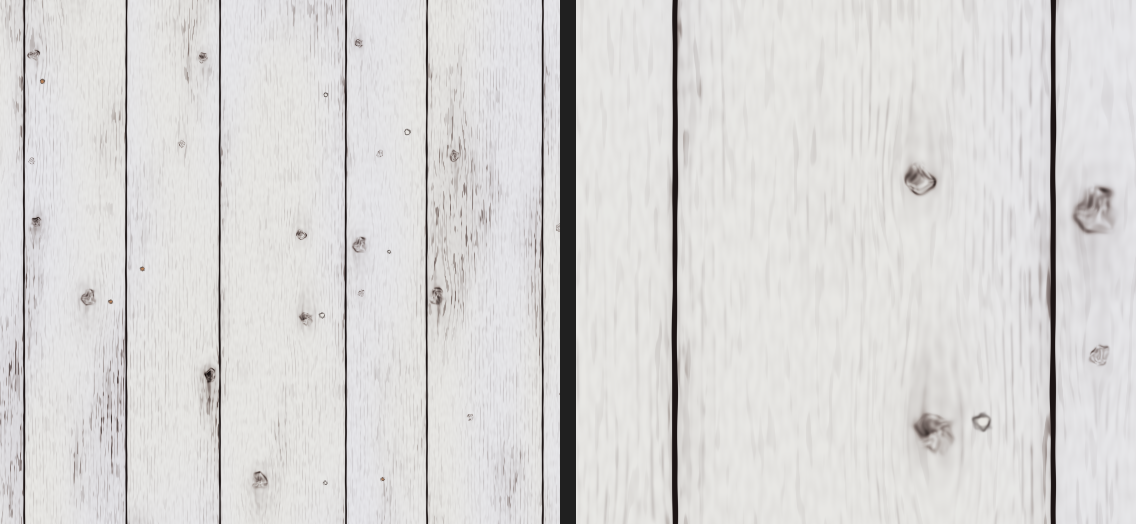
Left, the full canvas; right, a detail of the centre.
A Shadertoy shader for this texture:

```glsl
// Whitewashed vertical planks: seven boards split by thin dark gaps, with worn
// paint, knots and rusty nails. Every layer adds to one "darkness" value, which
// a colour ramp turns from chalk white to near black; grain bends around knots.

const float TAU = 6.2831853;
const float GAP = 0.0016;          // half width of the gap between boards
const float KNOT_CELL = 0.16;      // one possible knot per cell of a board
const float NAIL_CELL = 0.31;      // one possible nail per cell of a board
const int BOARDS = 7;
const float EDGES[8] = float[8](-0.12, 0.046, 0.241, 0.4195, 0.660, 0.8145, 1.0355, 1.20);
const vec3 RAMP[6] = vec3[6](
    vec3(0.908, 0.908, 0.908), vec3(0.82, 0.81, 0.81), vec3(0.70, 0.67, 0.66),
    vec3(0.51, 0.46, 0.45), vec3(0.30, 0.26, 0.25), vec3(0.11, 0.08, 0.08));
const vec3 WARM = vec3(1.0, 0.997, 0.985);
const vec3 COOL = vec3(0.992, 0.992, 1.008);
const vec3 RUST = vec3(0.72, 0.45, 0.25);
const vec3 PAINT = vec3(0.91, 0.90, 0.88);

vec2 hash2(vec2 cell) {
    uvec2 v = uvec2(ivec2(cell)) * 1664525u + 1013904223u;
    v.x += v.y * 1664525u;
    v.y += v.x * 1664525u;
    v ^= v >> 16u;
    v.x += v.y * 1664525u;
    v.y += v.x * 1664525u;
    v ^= v >> 16u;
    return vec2(v & 65535u) / 65535.0;
}

float slope(vec2 cell, vec2 offset) {
    float a = TAU * hash2(cell).x;
    return dot(vec2(cos(a), sin(a)), offset);
}

// Gradient noise, about -0.7 to 0.7
float noise(vec2 p) {
    vec2 i = floor(p), f = p - i, o = vec2(1.0, 0.0);
    vec2 u = f * f * f * (f * (f * 6.0 - 15.0) + 10.0);
    return mix(mix(slope(i, f), slope(i + o, f - o), u.x),
               mix(slope(i + o.yx, f - o.yx), slope(i + o.xx, f - o.xx), u.x), u.y);
}

float fbm(vec2 p) {
    float sum = 0.0, gain = 0.6;
    for (int i = 0; i < 4; i++) {
        sum += gain * noise(p);
        p = p * 2.03 + 7.1;
        gain *= 0.5;
    }
    return sum;
}

float bell(vec2 q) { return exp(-dot(q, q)); }

// Random place on a board for the feature in the given row
vec2 spot(vec2 edges, float row, float cell, vec2 rnd) {
    return vec2(mix(edges.x + 0.015, edges.y - 0.015, rnd.x), (row + 0.2 + 0.6 * rnd.y) * cell);
}

// Returns (sideways bend of the grain, soft stain, hard darkness)
vec3 knot(vec2 d, float r, float stain, float seed) {
    float bend = -0.7 * d.x * bell(d / (r * vec2(2.4, 4.5)));
    vec2 q = d / r;
    q += 0.55 * vec2(noise(q * 0.9 + seed), noise(q * 0.9 + seed + 9.0));
    float e = length(q * vec2(1.0, 0.85));
    float tail = d.y * sin(seed) > 0.0 ? 2.0 : 4.4;
    float halo = stain * bell((q + vec2(0.4 * sin(seed * 3.0), 0.0)) / vec2(1.6, tail));
    float rim = bell(vec2((e - 0.85) / 0.17, 0.0)) * (0.2 + 0.7 * noise(q * 1.1 + seed + 3.0));
    float rough = noise(q * 3.0 + seed);
    float heart = (0.17 + 0.3 * rough + 0.05 * sin(e * 16.0)) * (1.0 - smoothstep(0.6, 1.05, e));
    float crack = (0.15 + 0.6 * stain) * bell((q + vec2(0.2, -0.3)) / vec2(0.6, 0.28));
    return vec3(bend, halo, max(rim, 0.0) + max(heart, 0.0) + crack);
}

vec3 rampColour(float t) {
    vec3 c = RAMP[0];
    for (int i = 1; i < 6; i++) c = mix(c, RAMP[i], clamp(t * 5.0 - float(i - 1), 0.0, 1.0));
    return c;
}

// Worn paint and broken wood fibres; x follows the bent grain
float grain(vec2 p, float seed, float edge, float stain) {
    float fibre = noise(vec2(p.x * 250.0, p.y * 9.0 + seed));
    float speck = noise(vec2(p.x * 260.0 + 5.0, p.y * 75.0 + seed));
    float flecks = smoothstep(0.2, 0.36, noise(vec2(p.x * 230.0, p.y * 22.0 + seed)) + 0.2 * speck);
    float patches = fbm(vec2(p.x * 8.0 + seed, p.y * 2.3)) + 0.2 * exp(-edge / 0.02);
    float wear = smoothstep(0.0, 0.45, patches);
    float lines = 0.5 + 0.5 * sin(p.x * TAU * 150.0 + 5.0 * noise(vec2(p.x * 24.0, p.y * 1.6 + seed)));
    float visible = smoothstep(-0.15, 0.35, noise(vec2(p.x * 13.0 - seed, p.y * 2.0)) + 0.35 * fibre);
    float broken = smoothstep(-0.25, 0.25, noise(vec2(p.x * 90.0, p.y * 26.0 - seed)) + 0.4 * speck);
    float streaks = smoothstep(0.02, 0.3, fibre + 0.25 * speck);
    return 0.02 + 0.19 * pow(lines, 4.0) * visible * broken + 0.06 * speck
         + wear * (0.09 + 0.2 * streaks) + flecks * (0.06 + 0.28 * wear)
         + stain * (0.6 + 0.7 * fibre + 0.3 * speck);
}

void mainImage(out vec4 fragColor, in vec2 fragCoord) {
    float px = 1.0 / iResolution.y;
    vec2 p = fragCoord * px;
    float x = p.x + 0.0014 * noise(vec2(p.y * 4.0, 3.5));

    // Find the board
    float id = 0.0;
    vec2 edges = vec2(EDGES[0], EDGES[1]);
    for (int i = 1; i < BOARDS; i++)
        if (x > EDGES[i]) { id = float(i); edges = vec2(EDGES[i], EDGES[i + 1]); }
    float edge = min(x - edges.x, edges.y - x), seed = id * 17.3 + 4.0;

    // Knots and nails from neighbouring cells
    vec3 knots = vec3(0.0);
    vec2 nail = vec2(0.0);
    float nailRim = 0.0;
    for (int k = -1; k <= 1; k++) {
        float row = floor(p.y / KNOT_CELL) + float(k);
        vec2 look = hash2(vec2(id + 40.0, row + 9.0));
        vec2 at = spot(edges, row, KNOT_CELL, hash2(vec2(id, row + 20.0)));
        float size = mix(0.006, 0.018, look.x * look.x);
        if (look.y > 0.25) knots += knot(p - at, size, 0.75 * look.y * look.x, 31.0 * look.x + row);

        row = floor(p.y / NAIL_CELL) + float(k);
        look = hash2(vec2(id + 80.0, row + 5.0));
        float r = mix(0.0025, 0.006, look.x * look.x);
        vec2 away = p - spot(edges, row, NAIL_CELL, hash2(vec2(id + 60.0, row)));
        float d = length(away) - r * (1.0 + 0.5 * noise(away / r + row));
        if (look.y > 0.3) {
            nail = max(nail, vec2(1.0 - smoothstep(-px, px, d), step(0.75, look.x)));
            float worn = 0.6 + 0.7 * noise(away / r * 0.8 + 3.0 * row);
            nailRim = max(nailRim, worn * bell(vec2(d / 0.0014, 0.0)));
        }
    }

    // Wood, then nail heads, then the gaps
    vec2 g = vec2(p.x + knots.x + 0.007 * noise(vec2(p.x * 5.0 + seed, p.y * 1.8)), p.y);
    float dark = grain(g, seed, edge, knots.y) + knots.z + 0.2 * exp(-edge / 0.002);
    vec3 colour = rampColour(dark) * mix(WARM, COOL, smoothstep(-0.3, 0.3, noise(vec2(p.x * 5.0 + seed, p.y * 1.5))));
    colour = mix(colour, mix(RUST, PAINT, nail.y), nail.x * 0.85);
    colour = mix(colour, RAMP[4], clamp(nailRim, 0.0, 1.0));
    float gap = GAP * (1.0 + 0.6 * noise(vec2(p.y * 30.0, seed)));
    colour = mix(RAMP[5], colour, smoothstep(gap - 0.7 * px, gap + 0.7 * px, edge));
    fragColor = vec4(colour, 1.0);
}
```
